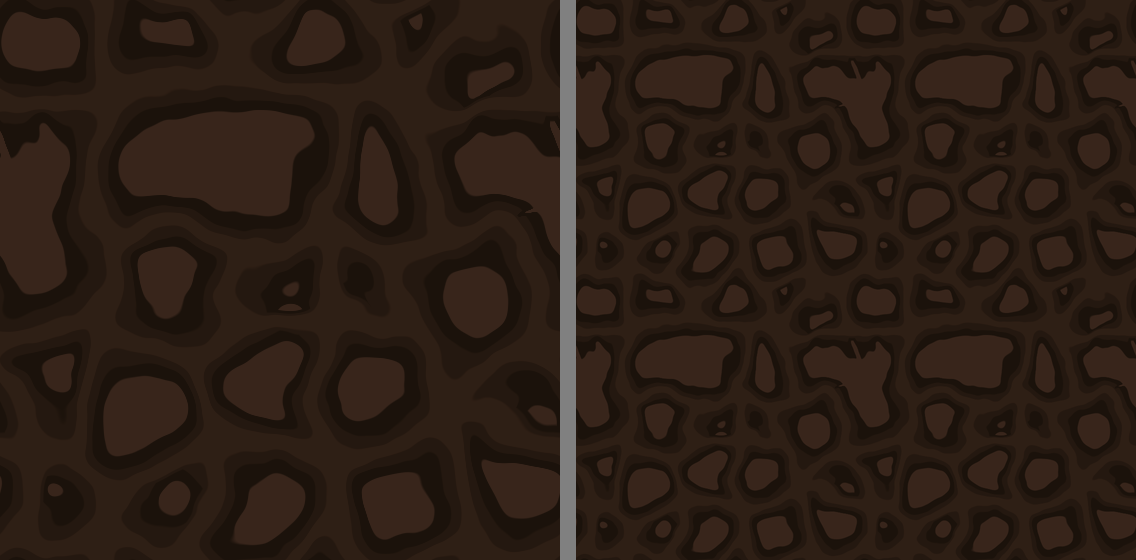
Left, the tile; right, the same tile 2 across and 2 down.
Reproduce this pattern procedurally as a Shadertoy shader.

```glsl
const float CELLS = 5.0;       // cells across the tile
const float ROUNDING = 12.0;   // higher gives sharper cell corners
const float MERGE = 6.0;       // blending between joined cells

const vec3 CHANNEL = vec3(0.182, 0.120, 0.081);
const vec3 OUTER_RING = vec3(0.142, 0.094, 0.061);
const vec3 INNER_RING = vec3(0.105, 0.070, 0.042);
const vec3 CORE = vec3(0.220, 0.145, 0.106);

vec2 hash2(vec2 p) {
    vec3 q = fract(p.xyx * vec3(0.1031, 0.1030, 0.0973));
    q += dot(q, q.yzx + 33.33);
    return fract((q.xx + q.yz) * q.zy);
}

// Smooth value noise in [-1, 1] that wraps after a whole period
vec2 wrapNoise(vec2 uv, float period, float seed) {
    vec2 p = uv * period;
    vec2 i = floor(p), f = p - i;
    f = f * f * f * (f * (f * 6.0 - 15.0) + 10.0);
    vec2 a = hash2(mod(i, period) + seed);
    vec2 b = hash2(mod(i + vec2(1, 0), period) + seed);
    vec2 c = hash2(mod(i + vec2(0, 1), period) + seed);
    vec2 d = hash2(mod(i + 1.0, period) + seed);
    return 2.0 * mix(mix(a, b, f.x), mix(c, d, f.x), f.y) - 1.0;
}

float smoothMax(float a, float b, float width) {
    float h = max(width - abs(a - b), 0.0) / width;
    return max(a, b) + 0.25 * h * h * width;
}

// Jittered centre of a cell in xy, relative size in z
vec3 cellSite(vec2 cell) {
    vec2 id = mod(cell, CELLS);
    vec2 jitter = 0.5 + 0.68 * (hash2(id + 3.0) - 0.5);
    return vec3(cell + jitter, hash2(id + 41.0).x);
}

// A few cells join their right or upper neighbour
vec2 cellGroup(vec2 cell) {
    vec2 id = mod(cell, CELLS);
    bool joinsRight = id.y == 3.0 && mod(id.x, 3.0) == 1.0;
    bool joinsUp = id == vec2(0, 2);
    return mod(id + vec2(joinsRight, joinsUp), CELLS);
}

float power(vec2 p, vec3 site) {
    vec2 d = p - site.xy;
    return dot(d, d) - 0.35 * site.z;
}

// x: rounded depth inside the cell, y: distance to its spine, z: cell size
vec3 cellField(vec2 p) {
    vec2 base = floor(p), group = vec2(0);
    float nearest = 1e3;
    for (int k = 0; k < 25; k++) {
        vec2 cell = base + vec2(k % 5 - 2, k / 5 - 2);
        float d = power(p, cellSite(cell));
        if (d < nearest) {
            nearest = d;
            group = cellGroup(cell);
        }
    }

    // Blend the centres of joined cells into one spine point
    vec4 sum = vec4(0);
    for (int k = 0; k < 25; k++) {
        vec2 cell = base + vec2(k % 5 - 2, k / 5 - 2);
        if (cellGroup(cell) != group) continue;
        vec3 site = cellSite(cell);
        sum += vec4(site, 1.0) * exp(-MERGE * (power(p, site) - nearest));
    }
    vec3 spine = sum.xyz / sum.w;
    float own = nearest - log(sum.w) / MERGE;

    // Soft minimum of the distances to all borders
    float borders = 0.0;
    for (int k = 0; k < 25; k++) {
        vec2 cell = base + vec2(k % 5 - 2, k / 5 - 2);
        if (cellGroup(cell) == group) continue;
        vec3 site = cellSite(cell);
        float gap = max(length(site.xy - spine.xy), 0.4);
        borders += exp(-ROUNDING * (power(p, site) - own) / (2.0 * gap));
    }
    return vec3(-log(borders) / ROUNDING, length(p - spine.xy), spine.z);
}

void mainImage(out vec4 fragColor, in vec2 fragCoord) {
    vec2 uv = fragCoord / iResolution.xy;
    float soft = 0.75 * CELLS / min(iResolution.x, iResolution.y);

    // Broad bending plus fine wobble of the outlines
    vec2 p = uv * CELLS + 0.13 * wrapNoise(uv, 10.0, 7.0)
           + 0.025 * wrapNoise(uv, 28.0, 19.0);
    vec3 field = cellField(p);
    vec2 drift = wrapNoise(uv, 14.0, 61.0);

    // Signed depth of each nested layer
    float radius = 0.06 + 0.14 * field.z;
    float outer = field.x - 0.06;
    float inner = smoothMax(field.x - 0.15, radius + 0.09 - field.y, 0.06);
    inner = min(inner + 0.02 * drift.x, field.x - 0.085);
    float core = smoothMax(field.x - 0.25, radius - field.y, 0.06);
    core = min(core + 0.02 * drift.y, min(inner - 0.03, field.x - 0.11));

    vec3 color = mix(CHANNEL, OUTER_RING, smoothstep(-soft, soft, outer));
    color = mix(color, INNER_RING, smoothstep(-soft, soft, inner));
    color = mix(color, CORE, smoothstep(-soft, soft, core));
    fragColor = vec4(color, 1.0);
}
```
